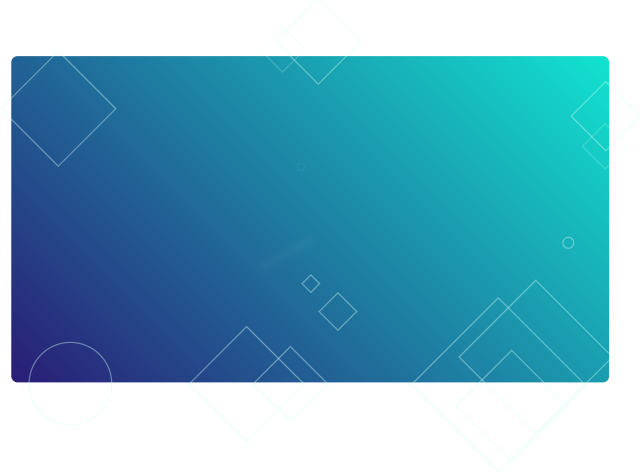
Write a Shadertoy shader that draws this background.

```glsl
// A rounded panel with a diagonal indigo-to-turquoise gradient on white,
// overlaid with thin translucent diamond and ring outlines.
// Shapes are signed distances; lengths are fractions of the canvas width.

const vec3 PAPER = vec3(1.0);
const vec3 INDIGO = vec3(0.165, 0.11, 0.461);
const vec3 TURQUOISE = vec3(0.07, 0.89, 0.815);
const vec3 MINT = vec3(0.82, 1.0, 0.96);

const vec2 PANEL_CENTER = vec2(0.4847, 0.3949);
const vec2 PANEL_HALF = vec2(0.4671, 0.2549);
const float PANEL_RADIUS = 0.010;

const float LINE_HALF_WIDTH = 0.0009;
const float LINE_OPACITY = 0.42;
const float FAINT_OPACITY = 0.24;
const float GHOST_OPACITY = 0.07;

// Soft streak of light: ends, spread and strength
const vec2 STREAK_START = vec2(0.412, 0.322);
const vec2 STREAK_END = vec2(0.482, 0.360);
const float STREAK_SPREAD = 0.009;
const float STREAK_OPACITY = 0.035;

// Outlines: center x, center y, radius (half diagonal for diamonds)
const int DIAMOND_COUNT = 10;
const vec3 DIAMONDS[DIAMOND_COUNT] = vec3[](
    vec3(0.0911, 0.5677, 0.0898), vec3(0.4974, 0.6725, 0.0664),
    vec3(0.9466, 0.5560, 0.0540), vec3(0.4857, 0.2943, 0.0137),
    vec3(0.5280, 0.2507, 0.0293), vec3(0.3854, 0.1374, 0.0898),
    vec3(0.4538, 0.1380, 0.0579), vec3(0.7786, 0.1367, 0.1354),
    vec3(0.8372, 0.1797, 0.1198), vec3(0.7995, 0.1029, 0.0872));

const int FAINT_COUNT = 2;
const vec3 FAINT_DIAMONDS[FAINT_COUNT] = vec3[](
    vec3(0.4414, 0.6602, 0.0352), vec3(0.9453, 0.5091, 0.0352));

const int RING_COUNT = 2;
const vec3 RINGS[RING_COUNT] = vec3[](
    vec3(0.1100, 0.1380, 0.0645), vec3(0.8880, 0.3581, 0.0085));
const vec3 GHOST_RING = vec3(0.4701, 0.4766, 0.0055);

float roundedBox(vec2 p, vec2 halfSize, float radius) {
    vec2 q = abs(p) - halfSize + radius;
    return length(max(q, 0.0)) + min(max(q.x, q.y), 0.0) - radius;
}

float diamond(vec2 p, vec3 shape) {
    vec2 q = abs(p - shape.xy);
    return (q.x + q.y - shape.z) * 0.70711;
}

float ring(vec2 p, vec3 shape) {
    return length(p - shape.xy) - shape.z;
}

float segment(vec2 p, vec2 a, vec2 b) {
    vec2 pa = p - a, ba = b - a;
    return length(pa - ba * clamp(dot(pa, ba) / dot(ba, ba), 0.0, 1.0));
}

// Antialiased coverage of a filled shape
float fill(float d, float pixel) {
    return clamp(0.5 - d / pixel, 0.0, 1.0);
}

float outline(float d, float pixel) {
    return fill(abs(d) - LINE_HALF_WIDTH, pixel);
}

void mainImage(out vec4 fragColor, in vec2 fragCoord) {
    float pixel = 1.0 / iResolution.x;
    vec2 p = fragCoord * pixel;

    // Panel with a 45 degree gradient from corner to corner
    vec2 local = p - PANEL_CENTER;
    float ramp = 0.5 + 0.5 * (local.x + local.y) / (PANEL_HALF.x + PANEL_HALF.y);
    vec3 panel = mix(INDIGO, TURQUOISE, clamp(ramp, 0.0, 1.0));

    // Soft streak
    float streak = segment(p, STREAK_START, STREAK_END) / STREAK_SPREAD;
    panel = mix(panel, MINT, STREAK_OPACITY * exp(-streak * streak));

    float panelDistance = roundedBox(local, PANEL_HALF, PANEL_RADIUS);
    vec3 color = mix(PAPER, panel, fill(panelDistance, pixel));

    // Outlines, blended one over another
    for (int i = 0; i < DIAMOND_COUNT; i++)
        color = mix(color, MINT, LINE_OPACITY * outline(diamond(p, DIAMONDS[i]), pixel));
    for (int i = 0; i < FAINT_COUNT; i++)
        color = mix(color, MINT, FAINT_OPACITY * outline(diamond(p, FAINT_DIAMONDS[i]), pixel));
    for (int i = 0; i < RING_COUNT; i++)
        color = mix(color, MINT, LINE_OPACITY * outline(ring(p, RINGS[i]), pixel));
    color = mix(color, MINT, GHOST_OPACITY * outline(ring(p, GHOST_RING), pixel));

    fragColor = vec4(color, 1.0);
}
```
